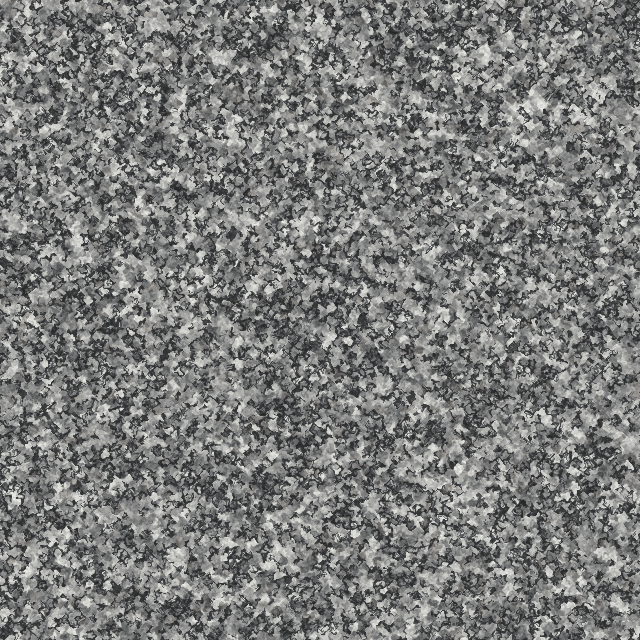
A three.js fragment shader for this texture:

```glsl
// Fine-grained grey granite: pale feldspar, grey quartz and black mica.
// Layered cellular noise gives the mineral tones; mica fills some of the
// gaps between warped grains, and broad cells make the slab uneven.
varying vec2 vUv;

vec3 hash3(vec2 cell) {
  vec3 h = fract(cell.xyx * vec3(0.1031, 0.1030, 0.0973));
  h += dot(h, h.yzx + 33.33);
  return fract((h.xxy + h.yzz) * h.zyx);
}

// Cellular noise: x = blended random tone, y = gap to the next grain (0 on a seam).
vec2 grains(vec2 p, float sharpness) {
  vec2 base = floor(p);
  float nearest = 9.0, second = 9.0, toneSum = 0.0, weightSum = 0.0;
  for (int j = -1; j <= 1; j++) {
    for (int i = -1; i <= 1; i++) {
      vec2 cell = base + vec2(float(i), float(j));
      vec3 rnd = hash3(cell + 17.0);
      vec2 offset = cell + rnd.xy - p;
      float d2 = dot(offset, offset);
      float weight = exp(-sharpness * d2) + 1e-9;
      toneSum += weight * rnd.z;
      weightSum += weight;
      second = min(second, max(nearest, d2));
      nearest = min(nearest, d2);
    }
  }
  return vec2(toneSum / weightSum, sqrt(second) - sqrt(nearest));
}

// Layered sines that make the grain outlines ragged.
vec2 ragged(vec2 p) {
  vec2 w = sin(p.yx * 310.0 + 3.0 * sin(p * 97.0)) * 0.0018;
  return w + sin(p.yx * 730.0 + 2.5 * sin(p * 263.0 + 1.7)) * 0.0009;
}

void main() {
  vec2 p = vUv + ragged(vUv);

  // Mineral layers from broad patches down to crystal mottling
  float patches = grains(vUv * 24.0 + 5.0, 5.0).x - 0.5;
  vec2 crystal = grains(p * 82.0, 28.0);
  vec2 chip = grains(p * 145.0 + 40.0, 20.0);
  float mottle = grains(vUv * 290.0 + 90.0, 14.0).x - 0.5;

  float shade = 0.595 + 0.10 * patches + 0.34 * (crystal.x - 0.5)
              + 0.23 * (chip.x - 0.5) + 0.15 * mottle;

  // Scattered white feldspar
  float feldspar = smoothstep(0.86, 0.96, crystal.x) * smoothstep(0.05, 0.3, crystal.y);
  shade = mix(shade, 0.83 + 0.12 * mottle, 0.6 * feldspar);

  // Black mica in seams, broken up by a separate field
  float field = grains(p * 105.0 + 150.0, 16.0).x - 0.25 * patches;
  float seam = 1.0 - smoothstep(0.10, 0.38, crystal.y + 0.25 * mottle);
  float fleck = 1.0 - smoothstep(0.08, 0.36, chip.y);
  float mica = seam * smoothstep(0.38, 0.60, field);
  mica = max(mica, 0.75 * fleck * smoothstep(0.58, 0.78, field));
  shade = mix(shade, 0.17 + 0.08 * mottle, 0.88 * mica);

  // Warm whites, faintly cool blacks and a few brownish quartz grains
  vec3 tint = mix(vec3(0.985, 1.0, 1.015), vec3(1.005, 1.005, 0.985), smoothstep(0.2, 0.8, shade));
  float brown = smoothstep(0.06, 0.02, abs(crystal.x - 0.2)) * (1.0 - mica);
  tint *= mix(vec3(1.0), vec3(1.02, 0.995, 0.975), brown);
  gl_FragColor = vec4(clamp(shade, 0.08, 0.92) * tint, 1.0);
}
```
